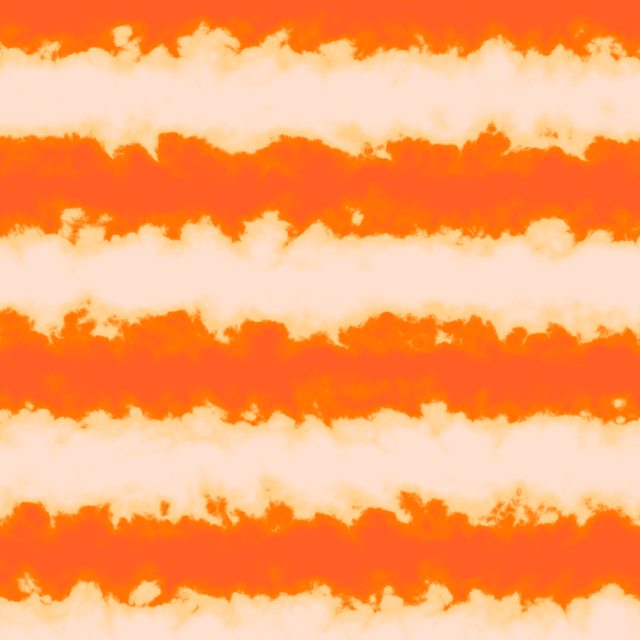
This pattern is drawn by a Shadertoy shader. Its source:

```glsl
// Horizontal bands of cream and orange with puffy, crumbling cloud borders.
// A cosine wave sets the bands; billowed gradient noise pushes their height
// upward, and a four-colour ramp paints the resulting wave value.

const float TAU = 6.2831853;
const float BAND_REPEATS = 3.49;
const float BAND_SHIFT = 0.008;
const float PUFF_SCALE = 11.0;
const float PUFF_HEIGHT = 0.085;
const float PUFF_MEAN = 0.39;

const vec3 DEEP_ORANGE = vec3(1.0, 0.37, 0.14);
const vec3 EDGE_ORANGE = vec3(1.0, 0.46, 0.0);
const vec3 SAND = vec3(1.0, 0.80, 0.50);
const vec3 CREAM = vec3(1.0, 0.88, 0.81);

// Pseudo-random unit vector for a lattice cell
vec2 cellGradient(vec2 cell) {
    vec3 p = fract(cell.xyx * vec3(0.1031, 0.1030, 0.0973));
    p += dot(p, p.yzx + 33.33);
    float angle = TAU * fract((p.x + p.y) * p.z);
    return vec2(cos(angle), sin(angle));
}

// Gradient noise, roughly -0.7 to 0.7
float gradientNoise(vec2 p) {
    vec2 cell = floor(p);
    vec2 f = p - cell;
    vec2 fade = f * f * f * (f * (f * 6.0 - 15.0) + 10.0);
    vec2 e = vec2(0.0, 1.0);
    float a = dot(cellGradient(cell), f);
    float b = dot(cellGradient(cell + e.yx), f - e.yx);
    float c = dot(cellGradient(cell + e.xy), f - e.xy);
    float d = dot(cellGradient(cell + e.yy), f - e.yy);
    return mix(mix(a, b, fade.x), mix(c, d, fade.x), fade.y);
}

// Sum of folded noise octaves: round crests, sharp valleys
float billow(vec2 p, int octaves, float gain) {
    const mat2 TURN = mat2(0.8, 0.6, -0.6, 0.8);
    float sum = 0.0;
    float amplitude = 1.0;
    for (int i = 0; i < octaves; i++) {
        sum += amplitude * abs(gradientNoise(p));
        p = TURN * p * 2.0 + 17.3;
        amplitude *= gain;
    }
    return sum;
}

// Band value: 1 at the middle of a cream band, 0 at the middle of an orange one
float bandWave(float height, float repeats) {
    return 0.5 + 0.5 * cos(TAU * repeats * height);
}

// Slow gradients within each band, a narrow soft step between them
vec3 bandColor(float wave) {
    vec3 orange = mix(DEEP_ORANGE, EDGE_ORANGE, smoothstep(0.02, 0.36, wave));
    vec3 pale = mix(SAND, CREAM, smoothstep(0.40, 1.0, wave));
    return mix(orange, pale, smoothstep(0.34, 0.51, wave));
}

void mainImage(out vec4 fragColor, in vec2 fragCoord) {
    vec2 uv = fragCoord / iResolution.y;

    // Displace around the mean of the billow so the bands stay in place
    float puff = billow(uv * PUFF_SCALE + 40.0, 5, 0.53) - PUFF_MEAN;
    float wave = bandWave(uv.y + BAND_SHIFT - PUFF_HEIGHT * puff, BAND_REPEATS);

    fragColor = vec4(bandColor(wave), 1.0);
}
```
